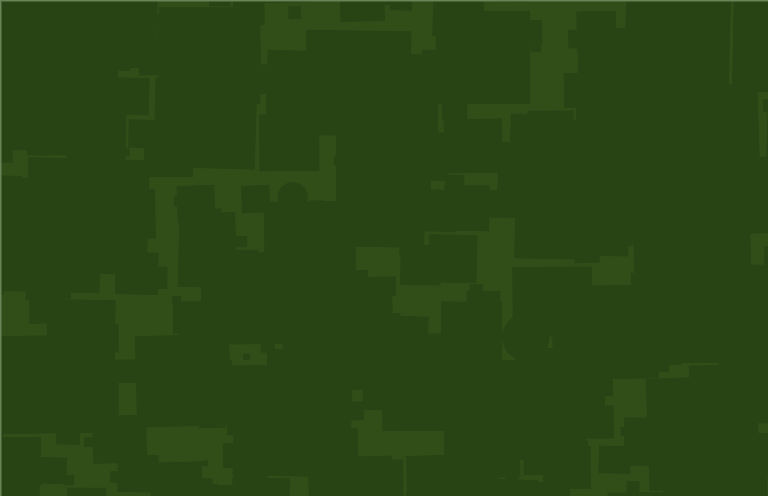
Reproduce this pattern procedurally as a Shadertoy shader.

```glsl
// Dark green blocky camouflage: overlapping tilted squares leave lighter gaps
float hash(vec2 p) {
    return fract(sin(dot(p, vec2(127.1, 311.7))) * 43758.5453);
}

float valueNoise(vec2 p) {
    vec2 i = floor(p), f = fract(p);
    f = f * f * (3.0 - 2.0 * f);
    return mix(mix(hash(i), hash(i + vec2(1, 0)), f.x),
               mix(hash(i + vec2(0, 1)), hash(i + 1.0), f.x), f.y);
}

float boxDistance(vec2 p, vec2 halfSize) {
    vec2 d = abs(p) - halfSize;
    return length(max(d, 0.0)) + min(max(d.x, d.y), 0.0);
}

// Distance to the nearest of the squares scattered over one jittered grid;
// square widths are given in cells
float scatteredSquares(vec2 p, float cell, vec2 widthRange, float density, float seed) {
    vec2 g = p / cell;
    float nearest = 1.0;
    for (int y = -1; y <= 1; y++)
    for (int x = -1; x <= 1; x++) {
        vec2 id = floor(g) + vec2(x, y);
        vec2 key = id + seed;
        if (hash(key + 5.3) > density) continue;
        vec2 center = id + vec2(hash(key), hash(key + 17.7));
        vec2 q = g - center;

        // Slight tilt, and patches where squares crowd or thin out
        float tilt = 0.07 * (hash(key + 31.1) - 0.5);
        q = mat2(cos(tilt), sin(tilt), -sin(tilt), cos(tilt)) * q;
        float crowding = 0.78 + 0.44 * valueNoise(center * cell * 3.5 + 8.0);
        float halfWidth = 0.5 * crowding * mix(widthRange.x, widthRange.y, hash(key + 43.9));
        vec2 halfSize = halfWidth * vec2(1.0, mix(0.85, 1.05, hash(key + 61.3)));

        // A few pieces are round
        float d = hash(key + 77.2) < 0.03 ? length(q) - halfWidth : boxDistance(q, halfSize);
        nearest = min(nearest, d * cell);
    }
    return nearest;
}

void mainImage(out vec4 fragColor, in vec2 fragCoord) {
    vec2 p = fragCoord / iResolution.y;
    float pixel = 1.0 / iResolution.y;

    vec3 darkGreen = vec3(0.157, 0.263, 0.078);
    vec3 gapGreen = vec3(0.192, 0.306, 0.098);
    vec3 paleEdge = vec3(0.41, 0.52, 0.34);

    // Large, medium and tiny squares
    float d = scatteredSquares(p, 0.16, vec2(0.65, 1.4), 1.0, 3.0);
    d = min(d, scatteredSquares(p, 0.10, vec2(0.4, 1.05), 0.9, 41.0));
    d = min(d, scatteredSquares(p, 0.09, vec2(0.1, 0.35), 0.4, 83.0));
    vec3 color = mix(darkGreen, gapGreen, smoothstep(-0.6 * pixel, 0.6 * pixel, d));

    // Pale hairline along the left and top borders
    float border = min(p.x, 1.0 - p.y);
    color = mix(color, paleEdge, clamp((0.003 - border) / pixel + 0.5, 0.0, 1.0));

    fragColor = vec4(color, 1.0);
}
```
